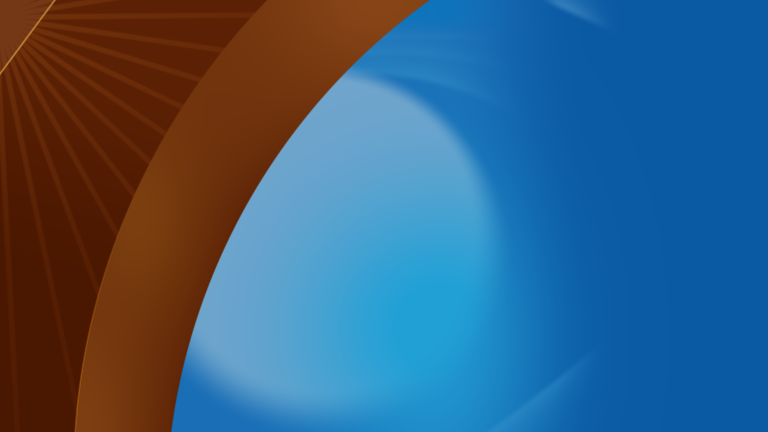
A Shadertoy shader for this background:

```glsl
// Coverage of a disc whose rim is blurred by the given softness
float disc(vec2 p, vec2 centre, float radius, float softness) {
    return 1.0 - smoothstep(-softness, softness, length(p - centre) - radius);
}

// Light with a crisp edge at zero and a slow fade on the positive side
float sheen(float d, float fade) {
    return smoothstep(-0.012, 0.012, d) * exp(-max(d, 0.0) / fade);
}

float glow(vec2 p, vec2 centre, vec2 size) {
    vec2 q = (p - centre) / size;
    return exp(-dot(q, q));
}

vec3 blueField(vec2 p) {
    vec3 cyan = vec3(0.13, 0.63, 0.84);
    vec3 paleBlue = vec3(0.46, 0.65, 0.80);
    vec3 col = mix(vec3(0.10, 0.43, 0.71), vec3(0.04, 0.35, 0.64),
                   smoothstep(1.02, 1.36, p.x));
    col = mix(col, cyan, 0.85 * glow(p, vec2(0.99, 0.22), vec2(0.25, 0.38)));

    // Layered veils along the top
    float veilFade = 1.0 - smoothstep(0.98, 1.22, p.x);
    float lowVeil = sheen(p.y - 0.828 + 0.8 * pow(p.x - 0.85, 2.0), 0.06);
    float highVeil = sheen(p.y - 0.875 + 0.5 * pow(p.x - 0.90, 2.0), 0.025);
    float thinVeil = sheen(p.y - 0.915 + 0.2 * pow(p.x - 0.95, 2.0), 0.012);
    col = mix(col, vec3(0.22, 0.58, 0.79),
              veilFade * min(0.55 * lowVeil + 0.25 * highVeil + 0.25 * thinVeil, 0.8));
    col = mix(col, vec3(0.03, 0.46, 0.74), 0.7 * veilFade * smoothstep(0.91, 0.97, p.y));

    // Pale disc, turning cyan towards the lower right
    float softness = mix(0.025, 0.06, smoothstep(0.75, 0.3, p.y));
    float cyanShare = glow(p, vec2(1.02, 0.24), vec2(0.33, 0.32));
    vec3 discColor = mix(paleBlue, cyan, min(1.1 * cyanShare, 1.0));
    col = mix(col, discColor, 0.97 * disc(p, vec2(0.741, 0.44), 0.397, softness));

    // Streaks at the bottom and top
    float rise = 0.72 * (p.x - 1.13) + 0.25 * pow(p.x - 1.13, 2.0) - p.y;
    float bottomFade = 1.0 - smoothstep(1.25, 1.42, p.x);
    col = mix(col, vec3(0.22, 0.58, 0.80), 0.55 * bottomFade * sheen(rise, 0.05));
    float fall = p.y - 1.0 + 0.45 * (p.x - 1.26);
    float topFade = smoothstep(1.24, 1.30, p.x) * (1.0 - smoothstep(1.31, 1.44, p.x));
    return mix(col, vec3(0.36, 0.63, 0.82), 0.6 * topFade * sheen(fall, 0.04));
}

vec3 rayFan(vec2 p, float aa) {
    vec3 col = mix(vec3(0.29, 0.09, 0.0), vec3(0.36, 0.13, 0.015),
                   smoothstep(0.35, 1.0, p.y + 0.3 * p.x));

    // Evenly spaced rays from the upper left
    vec2 q = p - vec2(-0.01, 0.96);
    float spacing = radians(8.75);
    float angle = atan(-q.y, q.x) + radians(0.5);
    float offset = abs(mod(angle + 0.5 * spacing, spacing) - 0.5 * spacing);
    float reach = length(q);
    float ray = 1.0 - smoothstep(0.003, 0.007 + aa, offset * reach);
    col += vec3(0.09, 0.065, 0.03) * ray * exp(-1.3 * reach);

    // Lighter corner with a gold rim
    float corner = dot(p - vec2(0.0, 0.829), normalize(vec2(-0.171, 0.127)));
    col = mix(col, vec3(0.41, 0.17, 0.04) + 0.05 * ray, smoothstep(-aa, aa, corner));
    float rim = 1.0 - smoothstep(0.0005, 0.0015 + aa, abs(corner));
    return mix(col, vec3(0.78, 0.55, 0.22), 0.8 * rim);
}

vec3 bronzeBand(vec2 p, float outerDistance) {
    vec3 col = vec3(0.44, 0.20, 0.05);
    col += vec3(0.09, 0.07, 0.04) * glow(p, vec2(0.88, 1.0), vec2(0.25, 0.18));
    col += vec3(0.05, 0.05, 0.01) * glow(p, vec2(0.33, 0.49), vec2(0.12, 0.20));
    col += vec3(0.06, 0.05, 0.02) * glow(p, vec2(0.20, 0.0), vec2(0.12, 0.25));
    float shade = exp(-outerDistance / 0.09) * (1.0 - smoothstep(0.5, 0.85, p.y));
    return col - vec3(0.07, 0.055, 0.025) * shade;
}

void mainImage(out vec4 fragColor, in vec2 fragCoord) {
    vec2 p = fragCoord / iResolution.y;
    float aa = 1.0 / iResolution.y;
    float outer = length(p - vec2(1.848, -0.19)) - 1.464;
    float inner = length(p - vec2(1.7545, -0.104)) - 1.584;

    // Blue field, bronze band over it, then the fan
    vec3 col = mix(blueField(p), bronzeBand(p, max(outer, 0.0)),
                   smoothstep(-aa, aa, outer));
    col = mix(col, rayFan(p, aa), smoothstep(-aa, aa, inner));

    // Gold thread on the lower inner rim
    float thread = 1.0 - smoothstep(0.0005, 0.001 + aa, abs(inner));
    col += vec3(0.14, 0.11, 0.02) * thread * (1.0 - smoothstep(0.1, 0.7, p.y));
    fragColor = vec4(clamp(col, 0.0, 1.0), 1.0);
}
```
